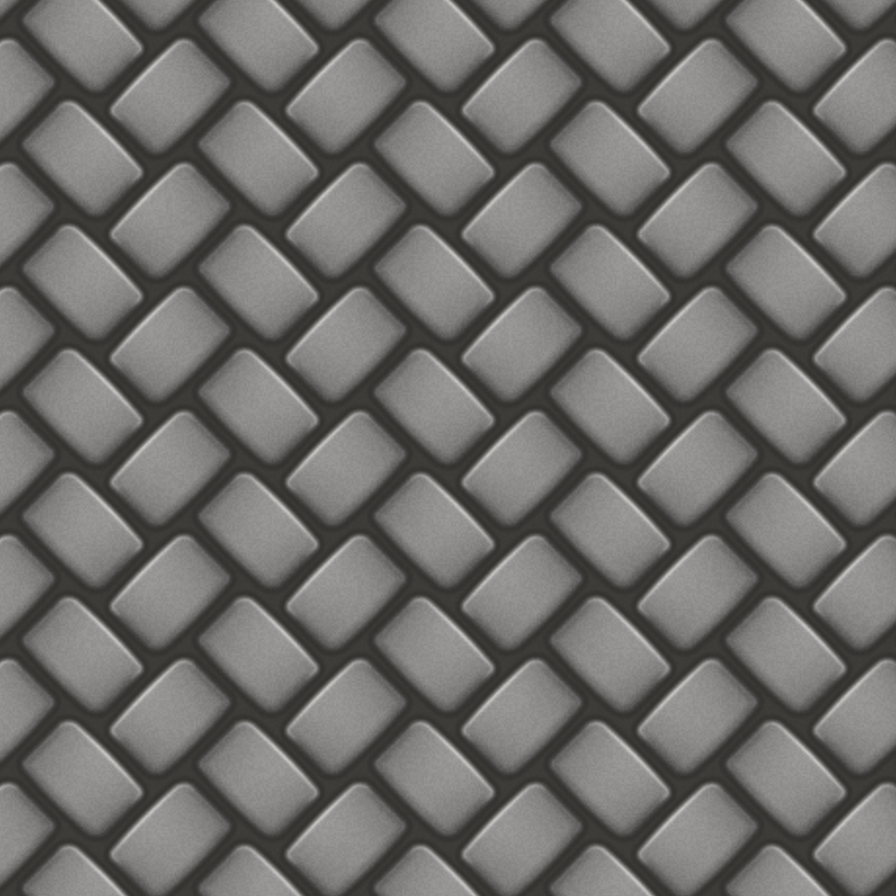
Write a three.js fragment shader that draws this pattern.

```glsl
// Woven grey metal: pillowed bricks in a diagonal herringbone over a dark gap
#define REPEATS vec2(5.096, 7.225)      // repeats across and up
#define ORIGIN vec2(0.4845, 0.5465)     // centre of one falling brick
#define HALF_SIZE vec2(0.0628, 0.0424)  // half length and half width of a brick
#define BOW 0.07                        // narrowing of a brick toward its ends
#define ROUND_CORNER 0.0175             // radius at the top and bottom corners
#define TIGHT_CORNER 0.0095             // radius at the side corners
#define GAP_TONE 0.205
#define FACE_TONE 0.575
#define RIM_TONE 0.17
#define GRAIN 0.045
#define GRAIN_CELLS 460.0

varying vec2 vUv;

float hash(vec2 p) {
  vec3 q = fract(p.xyx * 0.1031);
  q += dot(q, q.yzx + 33.33);
  return fract((q.x + q.y) * q.z);
}

float valueNoise(vec2 p) {
  vec2 i = floor(p);
  vec2 f = fract(p);
  f = f * f * (3.0 - 2.0 * f);
  return mix(mix(hash(i), hash(i + vec2(1.0, 0.0)), f.x),
             mix(hash(i + vec2(0.0, 1.0)), hash(i + 1.0), f.x), f.y);
}

// Signed distance to a bowed brick; t is (along, across) its axes
float brickDistance(vec2 t) {
  float along = min(abs(t.x) / HALF_SIZE.x, 1.2);
  t.y *= 1.0 + BOW * along * along;
  float radius = t.x * t.y < 0.0 ? ROUND_CORNER : TIGHT_CORNER;
  vec2 q = abs(t) - HALF_SIZE + radius;
  return length(max(q, 0.0)) + min(max(q.x, q.y), 0.0) - radius;
}

// Finds the nearest brick: returns its axes coordinates and the distance
vec3 nearestBrick(vec2 uv) {
  vec3 nearest = vec3(0.0, 0.0, 1.0);
  for (int kind = 0; kind < 2; kind++) {
    float k = float(kind);
    vec2 cell = (uv - ORIGIN) * REPEATS - 0.5 * k;
    cell -= floor(cell + 0.5);
    for (int row = -1; row <= 1; row++) {
      vec2 p = (cell - vec2(0.0, float(row))) / REPEATS;
      p.x *= 1.0 - 2.0 * k; // rising bricks mirror the falling ones
      vec2 t = vec2(p.x - p.y, p.x + p.y) * 0.70711;
      float d = brickDistance(t);
      if (d < nearest.z) nearest = vec3(t, d);
    }
  }
  return nearest;
}

float faceTone(vec2 t, float d) {
  vec2 n = t / HALF_SIZE;
  float lit = smoothstep(0.3, 0.85, n.y);
  float upperEnd = smoothstep(0.65, 0.95, -n.x);

  // Strip curving down at its ends, lighter toward the upper long side
  float tone = FACE_TONE - 0.13 * n.x * n.x + 0.03 * n.y;
  tone *= 1.0 - 0.3 * smoothstep(-0.016, 0.0, d) * (1.0 - lit);

  // Thin highlight just inside the upper edges
  float depth = (d + 0.0048) / 0.0026;
  float rim = exp(-depth * depth);
  float strength = lit * (1.0 - 0.55 * n.x * n.x) + 0.3 * upperEnd * (1.0 - lit);
  return tone + RIM_TONE * rim * strength;
}

void main() {
  vec3 brick = nearestBrick(vUv);
  float d = brick.z;

  // Soft shoulder from the face into the gap
  float cover = 1.0 - smoothstep(-0.0055, 0.0025, d);
  float gap = GAP_TONE + 0.03 * smoothstep(0.003, 0.009, d);
  float tone = mix(gap, faceTone(brick.xy, d), cover);

  // Fine grain, stronger on the faces
  float grain = valueNoise(vUv * GRAIN_CELLS) - 0.5;
  tone += GRAIN * grain * mix(0.3, 1.0, cover);

  // Slightly warm in the shadows, neutral in the light
  vec3 tint = mix(vec3(1.03, 0.99, 0.94), vec3(1.0, 0.99, 0.98), cover);
  gl_FragColor = vec4(tone * tint, 1.0);
}
```
